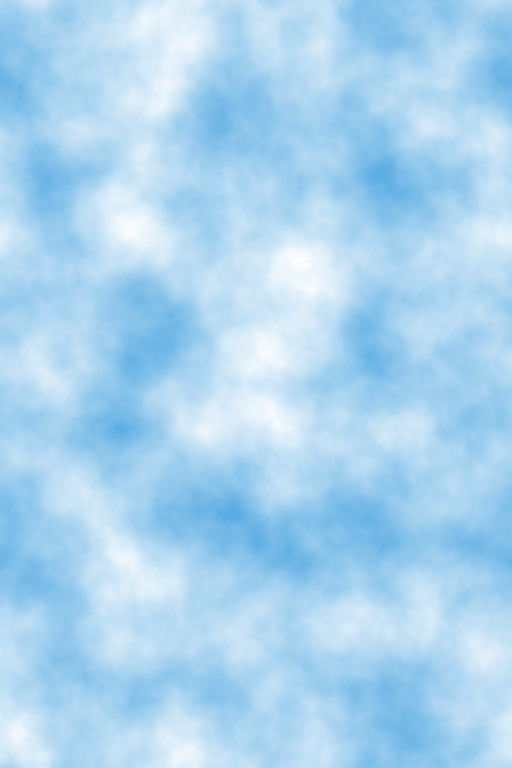
A Shadertoy shader for this texture:

```glsl
const vec3 SKY_BLUE = vec3(0.36, 0.68, 0.89);
const vec3 CLOUD_WHITE = vec3(1.0);
const vec2 BASE_CELLS = vec2(4.0, 6.0);
const int OCTAVES = 6;
const float TAU = 6.28319;

// Integer hash of a lattice cell, returned as 0..1
float hashCell(vec2 cell, float seed) {
    uvec2 v = uvec2(cell) + uvec2(uint(seed) * 977u, uint(seed) * 331u);
    v = v * 1664525u + 1013904223u;
    v.x += v.y * 1664525u;
    v.y += v.x * 1664525u;
    v ^= v >> 16u;
    v.x += v.y * 1664525u;
    v.y += v.x * 1664525u;
    v ^= v >> 16u;
    return float(v.x & 65535u) / 65536.0;
}

// Contribution of one lattice corner; cells wrap at the period
float cornerSlope(vec2 cell, vec2 offset, vec2 period, float seed) {
    float angle = TAU * hashCell(mod(cell, period), seed);
    return dot(vec2(cos(angle), sin(angle)), offset);
}

// Gradient noise that repeats after a whole number of cells
float tiledNoise(vec2 p, vec2 period, float seed) {
    vec2 cell = floor(p);
    vec2 f = p - cell;
    vec2 w = f * f * f * (f * (f * 6.0 - 15.0) + 10.0);
    vec2 right = vec2(1.0, 0.0);
    vec2 up = vec2(0.0, 1.0);
    float bottom = mix(cornerSlope(cell, f, period, seed),
                       cornerSlope(cell + right, f - right, period, seed), w.x);
    float top = mix(cornerSlope(cell + up, f - up, period, seed),
                    cornerSlope(cell + 1.0, f - 1.0, period, seed), w.x);
    return mix(bottom, top, w.y);
}

// Octaves double in frequency and halve in strength
float tiledFbm(vec2 uv, vec2 period, float gain) {
    float sum = 0.0;
    float amplitude = 1.0;
    for (int i = 0; i < OCTAVES; i++) {
        float seed = float(i) + 1.0;
        vec2 shift = vec2(0.37, 0.61) * seed;
        sum += amplitude * tiledNoise(uv * period + shift, period, seed);
        period *= 2.0;
        amplitude *= gain;
    }
    return sum;
}

vec3 skyColour(float density) {
    return mix(SKY_BLUE, CLOUD_WHITE, clamp(density, 0.0, 1.0));
}

void mainImage(out vec4 fragColor, in vec2 fragCoord) {
    vec2 uv = fragCoord / iResolution.xy;
    float coverage = 0.48;
    float contrast = 0.72;
    float density = coverage + contrast * tiledFbm(uv, BASE_CELLS, 0.5);
    fragColor = vec4(skyColour(density), 1.0);
}
```
